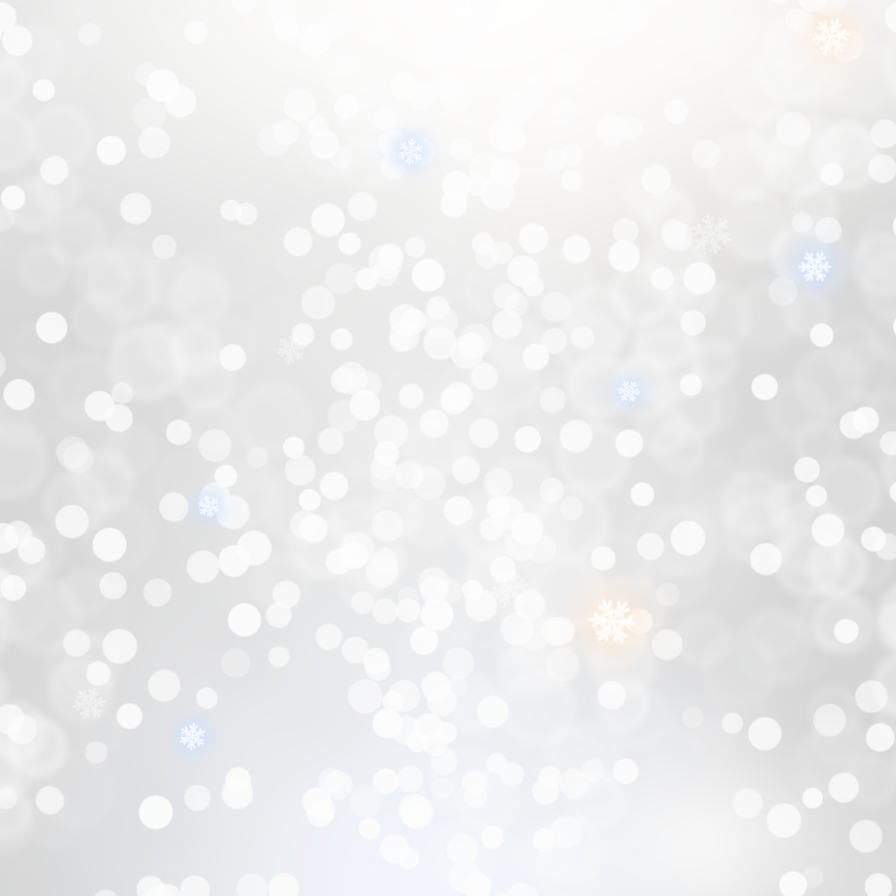
This background is drawn by a Shadertoy shader. Its source:

```glsl
// Pale winter bokeh: white light discs, soft blurred rings and glowing snowflakes on silver.

const float PI = 3.14159;
const vec3 WHITE = vec3(0.992);
const vec3 WARM_GLOW = vec3(1.0, 0.92, 0.84);
const vec3 COOL_GLOW = vec3(0.80, 0.88, 1.0);

vec3 hash3(vec2 p) {
    vec3 q = fract(p.xyx * vec3(0.1031, 0.1030, 0.0973));
    q += dot(q, q.yxz + 33.33);
    return fract((q.xxy + q.yzz) * q.zyx);
}

float noise(vec2 p) {
    vec2 i = floor(p), f = fract(p);
    f = f * f * (3.0 - 2.0 * f);
    return mix(mix(hash3(i).x, hash3(i + vec2(1, 0)).x, f.x),
               mix(hash3(i + vec2(0, 1)).x, hash3(i + vec2(1, 1)).x, f.x), f.y);
}

// Gaussian spot with separate horizontal and vertical radii
float spot(vec2 p, vec2 center, vec2 radius) {
    vec2 d = (p - center) / radius;
    return exp(-dot(d, d));
}

float segment(vec2 p, vec2 a, vec2 b) {
    vec2 d = b - a;
    return length(p - a - d * clamp(dot(p - a, d) / dot(d, d), 0.0, 1.0));
}

vec3 backdrop(vec2 p) {
    float column = spot(p, vec2(0.5, p.y), vec2(0.27, 1.0));
    float clouds = noise(p * 5.0) * 0.6 + noise(p * 11.0 + 7.0) * 0.4;
    vec3 col = vec3(0.835 + 0.075 * column + 0.05 * (clouds - 0.4));
    col += 0.05 * smoothstep(0.7, 1.0, p.y);
    col = mix(col, vec3(0.95, 0.965, 1.0), 0.8 * spot(p, vec2(0.47, 0.0), vec2(0.3, 0.27)));
    col = mix(col, WHITE, 0.75 * spot(p, vec2(0.78, 0.06), vec2(0.12, 0.1)));
    col = mix(col, vec3(0.985, 0.965, 0.94), 0.5 * spot(p, vec2(0.72, 0.92), vec2(0.2, 0.2)));
    return mix(col, vec3(1.0, 0.998, 0.992), 0.95 * spot(p, vec2(0.54, 1.05), vec2(0.48, 0.28)));
}

// Large out-of-focus rings, gathered in drifting clusters
vec3 blurredRings(vec3 col, vec2 p, float cell, float seed) {
    vec2 id = floor(p / cell);
    for (int k = 0; k < 9; k++) {
        vec2 c = id + vec2(k % 3, k / 3) - 1.0;
        vec3 h = hash3(c + seed), g = hash3(c + seed + 51.7);
        vec2 center = (c + h.xy) * cell;
        float cluster = smoothstep(0.3, 0.65, noise(center * 5.0 + 3.0))
                      + 0.6 * spot(center, vec2(0.82, 0.45), vec2(0.2, 0.35));
        float radius = mix(0.026, 0.045, h.z);
        float d = length(p - center);
        float disc = 1.0 - smoothstep(radius - 0.007, radius + 0.007, d);
        float rim = exp(-pow((d - radius * 0.8) / 0.007, 2.0));
        float alpha = min(cluster, 1.0) * mix(0.12, 0.38, g.x);
        col = mix(col, vec3(0.985), alpha * (0.75 * disc + 0.35 * rim));
    }
    return col;
}

// Small crisp discs, densest along the central column
vec3 lightDiscs(vec3 col, vec2 p, float cell, float seed, float edge) {
    vec2 id = floor(p / cell);
    for (int k = 0; k < 9; k++) {
        vec2 c = id + vec2(k % 3, k / 3) - 1.0;
        vec3 h = hash3(c + seed), g = hash3(c + seed + 93.1);
        vec2 center = (c + h.xy) * cell;
        float density = 0.19 + 0.6 * spot(center, vec2(0.49, center.y), vec2(0.15, 1.0));
        float radius = mix(0.0115, 0.0195, h.z);
        float disc = 1.0 - smoothstep(radius - edge, radius + edge, length(p - center));
        float alpha = mix(0.25, 0.92, sqrt(g.y)) * step(g.x, density);
        col = mix(col, WHITE, alpha * disc);
    }
    return col;
}

// Six-armed flake of unit radius: one spoke with two side branches, folded
float snowflake(vec2 p, float blur) {
    float angle = abs(mod(atan(p.y, p.x) + PI / 6.0, PI / 3.0) - PI / 6.0);
    vec2 q = length(p) * vec2(cos(angle), sin(angle));
    float d = segment(q, vec2(0.0), vec2(0.95, 0.0));
    d = min(d, segment(q, vec2(0.52, 0.0), vec2(0.78, 0.24)));
    d = min(d, segment(q, vec2(0.28, 0.0), vec2(0.44, 0.16)));
    return 1.0 - smoothstep(0.08 - blur, 0.08 + blur, d);
}

vec3 flakes(vec3 col, vec2 p, int count, vec2 start, float glow, float edge) {
    for (int i = 0; i < count; i++) {
        vec3 h = hash3(vec2(i, 17) + start);
        vec2 center = 0.04 + 0.92 * fract(start + float(i) * vec2(0.7549, 0.5698));
        bool warm = i % 3 == 2;
        float size = mix(0.012, 0.025, h.x * h.x) + (warm ? 0.006 : 0.0);
        vec2 d = p - center;
        float halo = exp(-dot(d, d) / (size * size * 2.0));
        col = mix(col, warm ? WARM_GLOW : COOL_GLOW, glow * halo);
        float turn = h.y * PI;
        vec2 q = mat2(cos(turn), sin(turn), -sin(turn), cos(turn)) * d / size;
        col = mix(col, vec3(1.0), mix(0.45, 0.95, glow) * snowflake(q, edge / size));
    }
    return col;
}

void mainImage(out vec4 fragColor, in vec2 fragCoord) {
    float scale = min(iResolution.x, iResolution.y);
    vec2 p = fragCoord / scale;
    float edge = max(0.0015, 0.8 / scale);

    vec3 col = backdrop(p);
    for (int i = 0; i < 3; i++)
        col = blurredRings(col, p, 0.085 + 0.012 * float(i), 11.0 + 37.0 * float(i));
    for (int i = 0; i < 3; i++)
        col = lightDiscs(col, p, 0.053 + 0.002 * float(i), 140.0 + 61.0 * float(i), edge);
    col = flakes(col, p, 5, vec2(0.31, 0.62), 0.0, edge);
    col = flakes(col, p, 7, vec2(0.19, 0.15), 0.85, edge);
    fragColor = vec4(clamp(col, 0.0, 1.0), 1.0);
}
```
